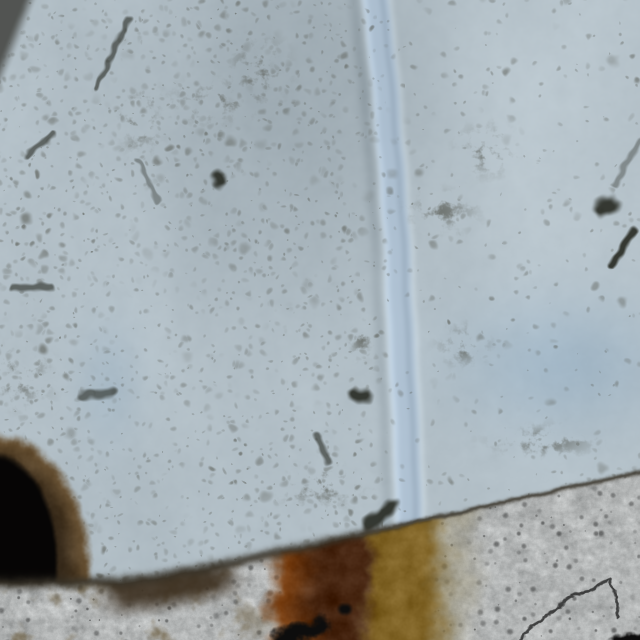
A three.js fragment shader for this texture:

```glsl
varying vec2 vUv;

vec2 hash2(vec2 p) {
  return fract(sin(vec2(dot(p, vec2(127.1, 311.7)), dot(p, vec2(269.5, 183.3)))) * 43758.5);
}

float corner(vec2 i, vec2 f, vec2 o) { return dot(hash2(i + o) - 0.5, f - o); }

float gradientNoise(vec2 p) {
  vec2 i = floor(p), f = fract(p), e = vec2(1, 0), w = f * f * (3.0 - 2.0 * f);
  return 2.0 * mix(mix(corner(i, f, e.yy), corner(i, f, e.xy), w.x),
                   mix(corner(i, f, e.yx), corner(i, f, e.xx), w.x), w.y);
}

float fbm(vec2 p) {
  float sum = 0.0, gain = 1.0;
  for (int i = 0; i < 4; i++) {
    sum += gain * gradientNoise(p);
    p = p * 2.03 + 7.1;
    gain *= 0.55;
  }
  return sum;
}

float band(float x, float lo, float hi, float soft) {
  return smoothstep(lo - soft, lo + soft, x) * (1.0 - smoothstep(hi - soft, hi + soft, x));
}

float line(float x, float width) { return exp(-x * x / (width * width)); }

float blob(vec2 p, float x, float y, float rx, float ry) {
  vec2 q = (p - vec2(x, y)) / vec2(rx, ry);
  return exp(-dot(q, q));
}

// Soft stroke from (x, y) along (dx, dy)
float stroke(vec2 p, float x, float y, float dx, float dy, float r) {
  vec2 d = vec2(dx, dy), q = p - vec2(x, y);
  float t = clamp(dot(q, d) / dot(d, d), 0.0, 1.0);
  return 1.0 - smoothstep(r * 0.3, r * 1.4, length(q - d * t));
}

// One randomly sized dot per cell
float speckles(vec2 p, float density, float size) {
  vec2 cell = floor(p), f = fract(p);
  float cover = 0.0;
  for (int n = 0; n < 9; n++) {
    vec2 o = vec2(mod(float(n), 3.0), floor(float(n) / 3.0)) - 1.0;
    vec2 h = hash2(cell + o), k = hash2(cell + o + 57.0);
    float r = size * (0.4 + k.y);
    float spot = 1.0 - smoothstep(r * 0.2, r, length(f - o - h));
    cover = max(cover, spot * step(k.x, density) * (0.35 + 0.65 * h.y));
  }
  return cover;
}

float ledgeHeight(float x) {
  float slope = 0.039 + 0.223 * x, gap = slope - 0.088;
  return 0.088 + 0.5 * (gap + sqrt(gap * gap + 0.0002));
}

vec3 paintedSheet(vec2 p) {
  vec3 col = vec3(0.705, 0.755, 0.785) + 0.035 * fbm(p * vec2(5, 3)) + 0.012 * fbm(p * 45.0);
  col += 0.025 * blob(p, 0.78, 0.75, 0.2, 0.5) - 0.085 * blob(p, 0.48, 0.87, 0.2, 0.4);
  col -= vec3(0.08, 0.05, 0.02) * (blob(p, 0.88, 0.43, 0.16, 0.1) + 0.6 * blob(p, 0.17, 0.4, 0.05, 0.09));

  // Raised seam
  float x = p.x - 0.638 + 0.052 * p.y * p.y + 0.004 * gradientNoise(p * vec2(1, 12));
  col = mix(col, vec3(0.68, 0.76, 0.84), 0.75 * band(x, -0.018, 0.022, 0.007));
  col += 0.07 * line(x + 0.017, 0.007) + 0.05 * line(x - 0.025, 0.006);
  col -= 0.06 * line(x + 0.032, 0.01) + 0.05 * line(x - 0.012, 0.006);

  // Scattered grime
  vec2 q = p + 0.008 * vec2(gradientNoise(p * 60.0), gradientNoise(p * 60.0 + 31.0));
  float dense = mix(1.0, 0.3, smoothstep(0.52, 0.64, p.x));
  float patches = smoothstep(-0.35, 0.45, fbm(p * 7.0 + 3.0));
  float dirt = 0.65 * patches * max(speckles(q * 48.0, 0.5 * dense, 0.3), speckles(q * 24.0 + 4.0, 0.3 * dense, 0.24));
  dirt = max(dirt, 0.35 * speckles(q * 75.0 + 9.0, 0.4 * dense, 0.35));

  // Broken smudges
  float smudge = blob(p, 0.405, 0.89, 0.035, 0.04) + blob(p, 0.76, 0.765, 0.035, 0.03)
    + blob(p, 0.22, 0.81, 0.025, 0.04) + blob(p, 0.725, 0.46, 0.03, 0.025)
    + blob(p, 0.33, 0.84, 0.05, 0.025) + blob(p, 0.69, 0.67, 0.04, 0.025)
    + blob(p, 0.85, 0.31, 0.06, 0.02) + blob(p, 0.5, 0.24, 0.05, 0.025)
    + blob(p, 0.03, 0.41, 0.04, 0.035) + blob(p, 0.565, 0.47, 0.015, 0.025);
  dirt = max(dirt, 0.7 * smudge * smoothstep(0.0, 0.5, fbm(p * 38.0)));

  // Faint scratches, then heavy marks
  float faint = stroke(q, 0.2, 0.97, -0.05, -0.11, 0.005);
  faint = max(faint, stroke(q, 0.04, 0.757, 0.042, 0.033, 0.005));
  faint = max(faint, 0.6 * stroke(q, 0.215, 0.75, 0.032, -0.065, 0.004));
  faint = max(faint, stroke(q, 0.02, 0.55, 0.06, 0.002, 0.006));
  faint = max(faint, stroke(q, 0.13, 0.382, 0.045, 0.005, 0.007));
  faint = max(faint, stroke(q, 0.495, 0.32, 0.017, -0.038, 0.006));
  faint = max(faint, 0.6 * stroke(q, 0.96, 0.71, 0.04, 0.07, 0.005));
  float heavy = stroke(q, 0.553, 0.384, 0.02, -0.005, 0.01);
  heavy = max(heavy, stroke(q, 0.94, 0.675, 0.015, 0.005, 0.014));
  heavy = max(heavy, stroke(q, 0.955, 0.585, 0.035, 0.055, 0.006));
  heavy = max(heavy, stroke(q, 0.34, 0.725, 0.005, -0.01, 0.01));
  heavy = max(heavy, stroke(q, 0.575, 0.178, 0.037, 0.032, 0.011));
  col = mix(col, vec3(0.34, 0.35, 0.32), min(dirt, 0.8));
  col = mix(col, vec3(0.15, 0.16, 0.13), max(0.6 * faint, 0.9 * heavy));

  // Shadowed upper corner
  return mix(col, vec3(0.32, 0.33, 0.32), smoothstep(-0.035, 0.03, p.y - 0.885 - 2.5 * p.x));
}

vec3 rustyLedge(vec2 p, float depth) {
  float rough = fbm(p * 28.0), x = p.x + 0.035 * fbm(p * 13.0);
  vec3 col = vec3(0.7, 0.71, 0.71) + 0.12 * rough + 0.1 * fbm(p * 90.0);
  col *= 1.0 - 0.4 * speckles(p * 60.0, 0.4, 0.3);
  float grime = smoothstep(0.0, 0.6, fbm(p * 17.0 + 5.0)) * (1.0 - smoothstep(0.3, 0.5, p.x));
  col = mix(col, vec3(0.4, 0.34, 0.22), 0.75 * grime);
  col = mix(col, vec3(0.58, 0.54, 0.4), 0.6 * band(x, 0.64, 0.72, 0.05));
  col = mix(col, vec3(0.5, 0.39, 0.15) + 0.1 * rough, band(x, 0.56, 0.685, 0.025));
  vec3 rust = mix(vec3(0.48, 0.25, 0.07), vec3(0.27, 0.14, 0.06), smoothstep(0.43, 0.52, x));
  col = mix(col, rust + 0.1 * rough, band(x, 0.425, 0.575, 0.018));
  float shade = band(x, 0.17, 0.36, 0.035) * (1.0 - smoothstep(0.025, 0.065, depth));
  col = mix(col, vec3(0.23, 0.18, 0.12), 0.9 * shade);

  // Pits and cracks
  vec2 q = p + 0.014 * vec2(rough, fbm(p * 28.0 + 9.0));
  float pit = max(stroke(q, 0.44, 0.0, 0.06, 0.025, 0.014), stroke(p, 0.537, 0.048, 0.004, 0.0, 0.009));
  pit = max(pit, stroke(q, 0.96, 0.0, 0.04, 0.004, 0.009));
  float crack = max(stroke(q, 0.81, 0.0, 0.09, 0.075, 0.003), stroke(q, 0.9, 0.075, 0.057, 0.02, 0.003));
  crack = max(crack, stroke(q, 0.957, 0.095, 0.01, -0.06, 0.003));
  return mix(col, vec3(0.05), max(pit, 0.7 * crack));
}

void main() {
  vec2 p = vUv;
  vec3 col = paintedSheet(p);

  // Hole with corroded rim
  float wobble = 0.05 * fbm(p * 25.0);
  float rim = length((p - vec2(-0.01, 0.11)) / vec2(0.15, 0.21)) + wobble;
  float hole = length((p - vec2(-0.01, 0.12)) / vec2(0.1, 0.17)) + 0.4 * wobble;
  vec3 rimColor = mix(vec3(0.2, 0.15, 0.09), vec3(0.42, 0.33, 0.21), smoothstep(0.7, 1.0, rim));
  col = mix(col, rimColor + wobble, 1.0 - smoothstep(0.93, 1.05, rim));
  col = mix(col, vec3(0.025, 0.02, 0.018), 1.0 - smoothstep(0.94, 1.04, hole));

  // Ledge and dirty joint
  float depth = ledgeHeight(p.x) - p.y + 0.004 * fbm(p * 30.0);
  col = mix(col, rustyLedge(p, depth), smoothstep(-0.003, 0.004, depth));
  float joint = mix(0.009, 0.004, smoothstep(0.45, 0.7, p.x));
  col = mix(col, vec3(0.22, 0.2, 0.16), 0.8 * line(depth, joint));
  gl_FragColor = vec4(clamp(col, 0.0, 1.0), 1.0);
}
```
